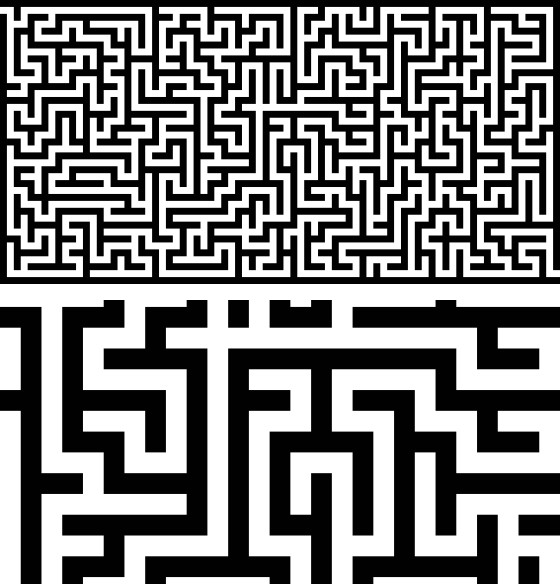
Top: the whole. Bottom: its middle third, enlarged.
A WebGL 2 fragment shader for this pattern:

```glsl
#version 300 es
precision highp float;
precision highp int;
// Black and white rectangular maze with winding corridors, carved by random depth-first walks.

#define COLS 40
#define ROWS 20
#define STRIPS 4
#define STRIP_WIDTH (COLS / STRIPS)
#define WOBBLE 2
#define SEED 37u
#define EDGE_PIXELS 1.0
#define WALL_COLOR vec3(0.005)
#define PATH_COLOR vec3(1.0)

uniform vec2 u_resolution;
out vec4 fragColor;

// Integer hash in the PCG style.
uint hash(uint n) {
    n = n * 747796405u + 2891336453u;
    n = ((n >> ((n >> 28u) + 4u)) ^ n) * 277803737u;
    return (n >> 22u) ^ n;
}

// The maze is carved in upright strips whose seams wander from row to row.
int seamShift(int row) {
    return int(hash(uint(row / 2) + SEED * 101u) % uint(2 * WOBBLE + 1)) - WOBBLE;
}

int stripOf(ivec2 cell) {
    return clamp((cell.x + seamShift(cell.y)) / STRIP_WIDTH, 0, STRIPS - 1);
}

ivec2 heading(int d) {
    int way = 1 - (d & 2);
    return (d & 1) == 0 ? ivec2(way, 0) : ivec2(0, way);
}

// Walks one strip until both cells are reached; true if a passage joins them.
bool joined(ivec2 a, ivec2 b) {
    int strip = stripOf(a);
    uint random = hash(uint(strip) + SEED);

    // Neighbouring strips share a single doorway.
    if (strip != stripOf(b)) return a.y == b.y && a.y == int(random % uint(ROWS));

    // One bit per cell; cells outside the strip count as visited.
    int left = strip * STRIP_WIDTH - WOBBLE - 1;
    uint visited[ROWS + 2];
    uint trail[ROWS + 2];
    for (int row = -1; row <= ROWS; row++) {
        int shift = seamShift(max(row, 0));
        int first = strip == 0 ? 0 : strip * STRIP_WIDTH - shift;
        int last = strip == STRIPS - 1 ? COLS : (strip + 1) * STRIP_WIDTH - shift;
        bool inside = row >= 0 && row < ROWS;
        visited[row + 1] = inside ? ~((1u << (last - left)) - (1u << (first - left))) : ~0u;
        trail[row + 1] = 0u;
    }

    // Local coordinates leave a border cell on every side.
    ivec2 origin = ivec2(left, -1);
    a -= origin;
    b -= origin;
    ivec2 start = ivec2(strip * STRIP_WIDTH + STRIP_WIDTH / 2, ROWS / 2) - origin;
    ivec2 here = start;
    visited[here.y] |= 1u << here.x;
    int seen = int(here == a || here == b);

    for (int i = 0; i < COLS * ROWS; i++) {
        random = hash(random + uint(i));
        int d = int(random >> 8u) & 3;
        int turn = (random & 64u) == 0u ? 1 : 3;
        bool moved = false;
        for (int k = 0; k < 4 && !moved; k++) {
            d = (d + turn) & 3;
            ivec2 next = here + heading(d);
            if (((visited[next.y] >> next.x) & 1u) == 0u) {
                visited[next.y] |= 1u << next.x;
                trail[next.y] |= uint(d) << (2 * next.x);
                if (next == a || next == b) {
                    seen++;
                    if (seen == 2) return here + next == a + b;
                }
                here = next;
                moved = true;
            }
        }
        // Dead end: step back along the trail.
        if (!moved) {
            if (here == start) break;
            here -= heading(int(trail[here.y] >> (2 * here.x)) & 3);
        }
    }
    return false;
}

// Odd squares are cells, even squares are posts, mixed squares are walls or passages.
float pathAt(ivec2 square) {
    ivec2 size = 2 * ivec2(COLS, ROWS);
    if (square == ivec2(0, size.y - 1) || square == ivec2(size.x, 1)) return 1.0;
    if (any(lessThan(square, ivec2(1))) || any(greaterThanEqual(square, size))) return 0.0;
    int odd = (square.x & 1) + (square.y & 1);
    if (odd != 1) return float(odd / 2);
    return joined((square - 1) / 2, square / 2) ? 1.0 : 0.0;
}

void main() {
    vec2 grid = vec2(2 * COLS + 1, 2 * ROWS + 1);
    vec2 p = gl_FragCoord.xy / u_resolution * grid - 0.5;
    vec2 edge = EDGE_PIXELS * grid / u_resolution;
    ivec2 corner = ivec2(floor(p));
    vec2 blend = clamp((fract(p) - 0.5) / edge + 0.5, 0.0, 1.0);

    // Smooth edges by mixing the four nearest squares.
    float path = 0.0;
    for (int i = 0; i < 4; i++) {
        ivec2 offset = ivec2(i & 1, i >> 1);
        vec2 share = mix(1.0 - blend, blend, vec2(offset));
        float weight = share.x * share.y;
        if (weight > 0.002) path += weight * pathAt(corner + offset);
    }
    fragColor = vec4(mix(WALL_COLOR, PATH_COLOR, path), 1.0);
}
```
